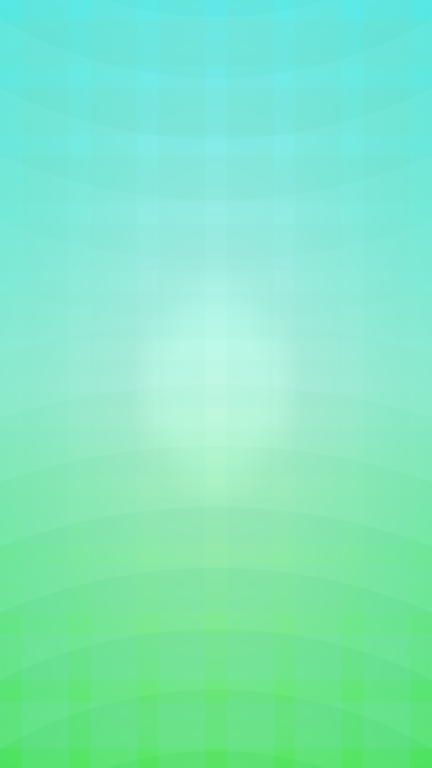
Write a WebGL 1 fragment shader that draws this background.

```glsl
precision mediump float;
// Soft mint backdrop: a cyan-to-green vertical gradient with a pale central glow,
// overlaid by a translucent plaid of square cells and two mirrored families of
// stepped rings whose centres lie beyond the top and bottom edges.
uniform vec2 u_resolution;

// Lengths are in canvas widths, measured from the canvas centre.
const vec3 TOP_CYAN = vec3(0.34, 0.915, 0.90);
const vec3 MIDDLE_MINT = vec3(0.52, 0.92, 0.80);
const vec3 BOTTOM_GREEN = vec3(0.31, 0.90, 0.38);
const vec3 CELL_TINT = vec3(0.49, 0.865, 0.76);
const vec3 HALO_LIGHT = vec3(0.20, 0.015, 0.07);
const vec3 CORE_LIGHT = vec3(0.045, 0.045, 0.035);

const vec2 HALO_SIZE = vec2(0.38, 0.74);
const vec2 CORE_CENTER = vec2(0.0, -0.01);
const vec2 CORE_SIZE = vec2(0.20, 0.29);
const float CELL_PERIOD = 0.158;
const float STRIP_HALF_WIDTH = 0.025;
const float CELL_OPACITY_CENTER = 0.06;
const float CELL_OPACITY_ENDS = 0.18;
const float RING_CENTER_Y = 1.6875;
const float RING_PERIOD = 0.1412;
const float RING_PHASE = 0.05;
const float RING_SHADE = 0.025;

// 1 inside a plaid cell, 0 on the bright strip between cells.
float cellMask(float v, float pixel) {
  float fromStrip = abs(fract(v / CELL_PERIOD + 0.5) - 0.5) * CELL_PERIOD;
  return smoothstep(-pixel, pixel, fromStrip - STRIP_HALF_WIDTH);
}

// Ramp that darkens outward in each ring, with a smoothed drop at its rim.
float ringRamp(vec2 p, float centerY, float pixel) {
  float ramp = fract(length(p - vec2(0.0, centerY)) / RING_PERIOD + RING_PHASE);
  float rim = 1.5 * pixel / RING_PERIOD;
  return ramp * (1.0 - smoothstep(1.0 - rim, 1.0, ramp));
}

void main() {
  vec2 p = (gl_FragCoord.xy - 0.5 * u_resolution) / u_resolution.x;
  float height = gl_FragCoord.y / u_resolution.y;
  float pixel = 1.0 / u_resolution.x;

  // Vertical gradient
  vec3 color = mix(BOTTOM_GREEN, MIDDLE_MINT, clamp(height * 2.0, 0.0, 1.0));
  color = mix(color, TOP_CYAN, clamp(height * 2.0 - 1.0, 0.0, 1.0));

  // Wide halo and brighter oval core
  vec2 halo = p / HALO_SIZE;
  color += HALO_LIGHT * exp(-dot(halo, halo));
  float core = length((p - CORE_CENTER) / CORE_SIZE);
  color += CORE_LIGHT * (1.0 - smoothstep(0.5, 1.05, core));

  // Plaid cells, layered once per axis and stronger toward both ends
  float columns = cellMask(p.x, pixel);
  float rows = cellMask(p.y + 0.5 * CELL_PERIOD, pixel);
  float opacity = mix(CELL_OPACITY_CENTER, CELL_OPACITY_ENDS, smoothstep(0.15, 0.75, abs(p.y)));
  color = mix(color, CELL_TINT, opacity * columns);
  color = mix(color, CELL_TINT, opacity * rows);

  // Rings fade out toward the opposite end of the canvas
  float lower = ringRamp(p, -RING_CENTER_Y, pixel) * (1.0 - smoothstep(-0.4, 0.4, p.y));
  float upper = ringRamp(p, RING_CENTER_Y, pixel) * smoothstep(-0.1, 0.6, p.y);
  color -= RING_SHADE * (lower + 0.7 * upper) * vec3(1.0, 0.6, 0.8);

  gl_FragColor = vec4(clamp(color, 0.0, 1.0), 1.0);
}
```
